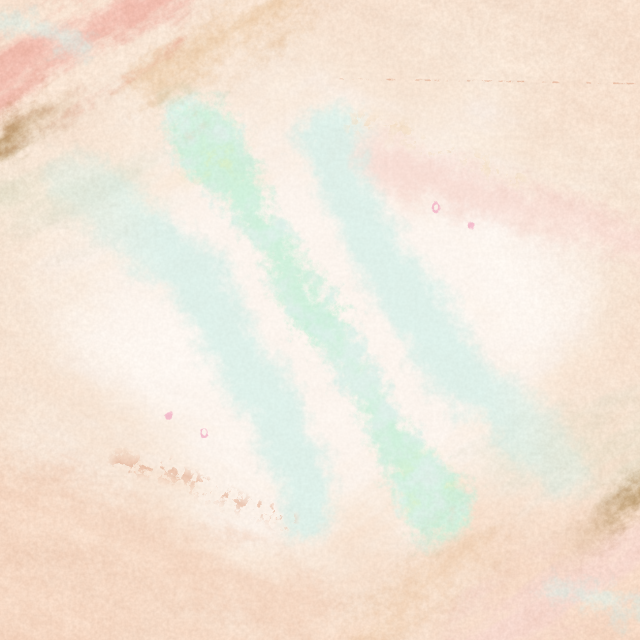
This texture is drawn by a Shadertoy shader. Its source:

```glsl
// Pastel watercolour washes on aged paper: mint diagonals, peach and rose corners.
const vec3 IVORY = vec3(0.988, 0.957, 0.930);
const vec3 CREAM = vec3(0.968, 0.900, 0.836);
const vec3 PEACH = vec3(0.958, 0.835, 0.750);
const vec3 AQUA  = vec3(0.865, 0.942, 0.915);
const vec3 MINT  = vec3(0.800, 0.940, 0.855);
const vec3 SAGE  = vec3(0.860, 0.870, 0.780);
const vec3 ROSE  = vec3(0.945, 0.715, 0.665);
const vec3 BLUSH = vec3(0.970, 0.850, 0.815);
const vec3 OCHRE = vec3(0.910, 0.780, 0.610);
const vec3 UMBER = vec3(0.670, 0.540, 0.330);
const vec3 RUST  = vec3(0.860, 0.620, 0.500);
const vec3 SPECK = vec3(0.945, 0.660, 0.760);
const float WARP = 0.045;     // wander of the wash edges
const float RAGGED = 0.035;   // fine fraying of the wash edges
const float GRAIN = 0.030;    // paper tooth

vec2 gradientAt(vec2 cell) {
    uvec2 u = uvec2(ivec2(cell) + 4096);
    uint h = u.x * 1597334677u ^ u.y * 3812015801u;
    h = (h ^ (h >> 15)) * 2246822519u;
    h ^= h >> 13;
    float angle = float(h & 65535u) * 6.28318 / 65536.0;
    return vec2(cos(angle), sin(angle));
}

float gradientNoise(vec2 p) {
    vec2 i = floor(p), f = p - i;
    vec2 w = f * f * f * (f * (f * 6.0 - 15.0) + 10.0);
    vec2 e = vec2(1.0, 0.0);
    float low = mix(dot(gradientAt(i), f), dot(gradientAt(i + e), f - e), w.x);
    float high = mix(dot(gradientAt(i + e.yx), f - e.yx),
                     dot(gradientAt(i + e.xx), f - e.xx), w.x);
    return mix(low, high, w.y);
}

float fbm(vec2 p) {
    float sum = 0.0, amp = 0.6;
    for (int i = 0; i < 5; i++) {
        sum += amp * gradientNoise(p);
        p = mat2(1.6, 1.2, -1.2, 1.6) * p + 7.3;
        amp *= 0.55;
    }
    return sum;
}

float segment(vec2 p, vec2 a, vec2 b) {
    vec2 pa = p - a, ba = b - a;
    return length(pa - ba * clamp(dot(pa, ba) / dot(ba, ba), 0.0, 1.0));
}

float wash(float d, float width, float soft) {
    return 1.0 - smoothstep(width - soft, width + soft, d);
}

// Noise stretched along a direction, like dry brush hairs
float streaks(vec2 p, vec2 dir) {
    dir = normalize(dir);
    return fbm(vec2(dot(p, dir) * 5.0, dot(p, vec2(-dir.y, dir.x)) * 24.0));
}

void mainImage(out vec4 fragColor, in vec2 fragCoord) {
    vec2 p = (fragCoord - 0.5 * iResolution.xy) / iResolution.y;
    float cloud = fbm(p * 5.0 + 3.0);
    float mottle = fbm(p * 26.0 + 11.0);
    float fray = fbm(p * 75.0 + 29.0);
    float brush = mix(streaks(p, vec2(1.0, -0.35)), streaks(p, vec2(1.0, 0.62)),
                      smoothstep(0.03, -0.03, p.x * p.y));
    vec2 q = p + WARP * vec2(fbm(p * 6.0 + 17.0), fbm(p * 6.0 + 41.0));
    float edge = RAGGED * (0.7 * mottle + 0.6 * fray);

    // Paper: ivory heart, cream rim, peach towards the corners
    float rim = length(p * vec2(0.92, 1.05)) + 0.20 * cloud + 0.16 * brush + 0.05 * mottle;
    vec3 col = mix(IVORY, CREAM, smoothstep(0.20, 0.47, rim));
    float low = smoothstep(0.15, -0.35, p.y);
    col = mix(col, PEACH, (0.45 + 0.45 * low) * smoothstep(0.40, 0.68, rim + 0.06 * low));

    // Broad bands crossing the upper right and the lower left
    float upper = segment(q, vec2(0.06, 0.26), vec2(0.54, 0.10)) + edge;
    col = mix(col, BLUSH, 0.75 * wash(upper, 0.035, 0.03));
    float lower = segment(q, vec2(-0.54, -0.25), vec2(-0.04, -0.45)) + edge;
    col = mix(col, PEACH, 0.75 * wash(lower + 0.08 * brush, 0.045, 0.045));

    // Washes repeated under a half turn, with uneven strength
    for (int i = 0; i < 2; i++) {
        float side = i == 0 ? 1.0 : -1.0;
        float left = float(i);
        vec2 s = q * side;

        float glow = length((s - vec2(0.28, 0.05)) * vec2(0.9, 1.1)) + 0.08 * cloud;
        col = mix(col, vec3(0.995, 0.972, 0.950), 0.75 * (1.0 - smoothstep(0.02, 0.17, glow)));

        float haze = segment(s, vec2(0.54, -0.19), vec2(0.30, -0.20)) + edge + 0.10 * brush;
        col = mix(col, SAGE, 0.55 * wash(haze, 0.035, 0.065));

        float arc = min(segment(s, vec2(0.38, -0.22), vec2(0.21, -0.08)),
                    min(segment(s, vec2(0.21, -0.08), vec2(0.09, 0.10)),
                        segment(s, vec2(0.09, 0.10), vec2(0.02, 0.29))));
        float fade = 1.0 - 0.5 * smoothstep(0.22, 0.40, s.x);
        col = mix(col, AQUA, 0.92 * fade * wash(arc + edge, 0.046, 0.024));

        float vein = min(segment(s, vec2(0.0), vec2(0.11, -0.16)),
                         segment(s, vec2(0.11, -0.16), vec2(0.19, -0.30)));
        float girth = 0.027 + 0.025 * smoothstep(0.16, 0.28, -s.y);
        float mint = wash(vein + 1.4 * edge, girth, 0.018);
        col = mix(col, mix(AQUA, MINT, smoothstep(-0.35, 0.35, mottle + cloud)), 0.9 * mint);
        float gold = wash(length(s - vec2(0.17, -0.26)), 0.03, 0.04);
        col = mix(col, vec3(0.90, 0.92, 0.70), 0.6 * gold * smoothstep(0.0, 0.35, mottle));

        float amber = segment(s, vec2(0.06, -0.50), vec2(0.25, -0.36)) + 1.5 * edge + 0.06 * brush;
        col = mix(col, mix(PEACH, OCHRE, 0.35 + 0.3 * left), 0.75 * wash(amber, 0.025, 0.045));

        float rose = segment(s, vec2(0.55, -0.33), vec2(0.26, -0.51)) + edge + 0.12 * brush;
        col = mix(col, mix(BLUSH, ROSE, left), 0.8 * wash(rose, 0.04, 0.045));
        float tip = segment(s, vec2(0.54, -0.48), vec2(0.37, -0.42)) + 1.5 * edge;
        col = mix(col, AQUA, 0.65 * wash(tip, 0.012, 0.022));
        float shade = segment(s, vec2(0.56, -0.245), vec2(0.36, -0.36)) + edge + 0.05 * brush;
        col = mix(col, UMBER, 0.8 * smoothstep(0.34, 0.52, s.x) * wash(shade, 0.012, 0.035));

        // Flaked pigment and small ring stains
        float flakes = wash(segment(s, vec2(0.06, 0.315), vec2(0.31, 0.225)), 0.008, 0.022);
        col = mix(col, mix(OCHRE, RUST, left), (0.4 + 0.3 * left) * flakes
                  * smoothstep(0.02, 0.16, 0.6 * mottle + 0.7 * fray));
        vec2 stain = p * side - vec2(0.181, 0.176);
        float ring = abs(length(stain * vec2(1.3, 0.9)) - 0.006) + 0.006 * fray;
        float dotStain = length(p * side - vec2(0.237, 0.149)) + 0.008 * fray;
        col = mix(col, SPECK, 0.7 * max(wash(ring, 0.002, 0.0015), wash(dotStain, 0.005, 0.002)));
    }

    // Broken rust scratch near the top
    float scratch = segment(p, vec2(0.03, 0.377), vec2(0.52, 0.369)) + 0.005 * abs(mottle);
    col = mix(col, RUST, 0.6 * wash(scratch, 0.0015, 0.0015) * smoothstep(-0.02, 0.2, fray));

    // Brush variation and paper tooth, stronger away from the pale heart
    float wear = 0.35 + smoothstep(0.15, 0.60, length(p));
    col += wear * vec3(0.030, 0.055, 0.065) * (0.7 * brush + 0.5 * mottle + 0.5 * fray);
    col += GRAIN * (gradientNoise(p * 170.0) + 0.6 * gradientNoise(p * 310.0 + 5.0)) * (0.4 + 0.5 * wear);
    fragColor = vec4(clamp(col, 0.0, 1.0), 1.0);
}
```
